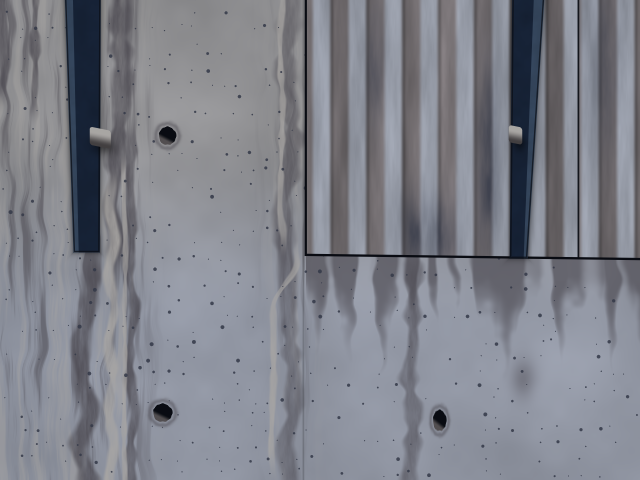
This texture is drawn by a Shadertoy shader. Its source:

```glsl
// A weathered concrete wall with a ribbed panel, two dark metal fins and tie holes.
// Layers run back to front; stains come from stretched value noise.
// Lengths are fractions of the canvas height.

const vec3 COOL = vec3(.565, .585, .635);
const vec3 WARM = vec3(.565, .565, .575);
const vec3 PALE = vec3(.66, .65, .64);
const vec3 STAIN = vec3(.29, .28, .31);
const vec3 GROOVE = vec3(.43, .41, .42);
const vec3 RIDGE = vec3(.58, .6, .645);
const vec3 SOOT = vec3(.2, .22, .28);
const vec3 INK = vec3(.035, .045, .07);
const vec3 FIN_FACE = vec3(.085, .13, .205);
const vec3 FIN_SIDE = vec3(.2, .265, .35);
const float PANEL_LEFT = .637;
const float PANEL_FOOT = .469;
const float PANEL_SEAM = 1.205;
const float RIB_PERIOD = .0747;
const float PORE_CELL = .03;

float hash(vec2 p) { return fract(sin(dot(p, vec2(127.1, 311.7))) * 43758.5); }

float noise(vec2 p) {
  vec2 i = floor(p), f = fract(p);
  f *= f * (3. - 2. * f);
  return mix(mix(hash(i), hash(i + vec2(1, 0)), f.x),
             mix(hash(i + vec2(0, 1)), hash(i + 1.), f.x), f.y);
}

float fbm(vec2 p) {
  float sum = 0., amp = .533;
  for (int i = 0; i < 4; i++) { sum += amp * noise(p); p = p * 2.03 + 7.3; amp *= .5; }
  return sum;
}

// Antialiased coverage of a signed distance
float cover(float d) { return clamp(.5 - d * iResolution.y, 0., 1.); }

float blob(vec2 p, vec2 c, vec2 r) { p = (p - c) / r; return exp(-dot(p, p)); }

// Ragged water mark around x, between heights lo and hi
float streak(vec2 p, float x, float w, float lo, float hi) {
  float sway = (noise(vec2(x * 90., p.y * 14.)) - .5) * w * 1.2;
  float reach = w * (.5 + noise(vec2(p.y * 38., x * 71.)));
  float body = 1. - smoothstep(.4 * reach, reach, abs(p.x - x - sway));
  float span = smoothstep(lo - .04, lo + .04, p.y) * (1. - smoothstep(hi - .04, hi + .04, p.y));
  return body * span * (.4 + .6 * fbm(p * vec2(90, 22)));
}

float panelFoot(float x) { return PANEL_FOOT - .0125 * (x - PANEL_LEFT); }

vec3 wall(vec2 p) {
  vec3 col = mix(COOL, WARM, smoothstep(.3, .75, p.y)) * (.88 + .24 * fbm(p * 5.));
  // Fine vertical runs at the left and beside the panel
  float zone = 1. - smoothstep(.24, .36, p.x) + .8 * blob(p, vec2(.61, .6), vec2(.05, .7));
  float runs = fbm(vec2(p.x * 62. + noise(p * 18.), p.y * 4.));
  col = mix(col, STAIN, .55 * zone * smoothstep(.52, .8, runs));
  col = mix(col, PALE, .45 * zone * (1. - smoothstep(.25, .5, runs)));
  // Long dark stains
  float dark = streak(p, .243, .024, .45, 1.1);
  dark = max(dark, streak(p, .275, .014, -.1, .72));
  dark = max(dark, streak(p, .177, .024, -.1, .46));
  dark = max(dark, .7 * streak(p, .6, .026, -.1, 1.1));
  dark = max(dark, streak(p, .008, .015, .8, 1.1));
  dark = max(dark, streak(p, .07, .012, .77, 1.1));
  dark = max(dark, .8 * streak(p, .86, .02, -.05, .46));
  dark = max(dark, .5 * blob(p, vec2(1.09, .21), vec2(.025, .04)));
  col = mix(col, STAIN, .9 * dark);
  // Pale lime runs, one bending away from the panel corner
  vec2 bent = p - vec2(.05 * smoothstep(.36, .46, p.y), 0);
  float lime = max(streak(p, .232, .014, -.1, .62), streak(p, .26, .007, -.1, .66));
  lime = max(lime, max(streak(bent, .568, .009, .03, .46), streak(p, .587, .008, .5, 1.1)));
  col = mix(col, PALE, lime);
  // Drips below the panel
  float drop = panelFoot(p.x) - p.y;
  float column = noise(vec2(p.x * 46. + .8 * noise(p * 24.), 2));
  float len = .02 + .24 * column * column + .03 * noise(p * 60.);
  float drip = (1. - smoothstep(.3 * len, len, drop)) * smoothstep(.25, .6, column);
  col = mix(col, STAIN, .65 * drip * step(PANEL_LEFT, p.x) * step(0., drop));
  // Formwork joint
  col *= 1. - .18 * exp(-pow((p.x - .632) / .002, 2.));
  // Air pores, one per chosen cell
  vec2 cell = floor(p / PORE_CELL);
  vec2 spot = (cell + .2 + .6 * vec2(hash(cell + 3.1), hash(cell + 8.7))) * PORE_CELL;
  float size = mix(.001, .0042, pow(hash(cell + 5.5), 3.));
  return mix(col, SOOT, .85 * step(.58, hash(cell)) * cover(length(p - spot) - size));
}

vec3 tieHole(vec3 col, vec2 p, vec2 c, vec2 r) {
  vec2 q = (p - c) / r;
  float d = length(q) + .12 * (noise(q * 3.) - .5);
  col = mix(col, STAIN, .45 * exp(-pow(d * 4. - 5.4, 2.)));
  vec3 bore = mix(INK, GROOVE * .75, smoothstep(.1, .7, -q.y - .5 * q.x));
  return mix(col, bore, cover((d - 1.) * r.x));
}

vec3 panel(vec2 p) {
  float first = p.x < PANEL_SEAM ? .67 : 1.229;
  float rib = fract((p.x - first) / RIB_PERIOD + .5) - .5;
  float crest = 1. - smoothstep(.17, .32, abs(rib));
  vec3 col = mix(GROOVE * (.9 + .3 * noise(vec2(p.x * 19., 4))), RIDGE, crest);
  col *= 1. - .22 * exp(-pow((rib - .29) * 18., 2.));
  col *= .85 + .3 * fbm(p * vec2(50, 7));
  float soot = blob(p, vec2(.89, .51), vec2(.06, .08)) + blob(p, vec2(1.02, .66), vec2(.025, .19));
  soot += .6 * (blob(p, vec2(.78, .86), vec2(.02, .12)) + blob(p, vec2(1.25, .86), vec2(.04, .2)));
  col = mix(col, SOOT, min(soot, 1.) * (.75 - .4 * crest) * (.4 + fbm(p * vec2(70, 12))));
  return mix(col, INK, .9 * cover(abs(p.x - PANEL_SEAM) - .0018));
}

// Tapered fin; limits are (foot, top) pairs, fold splits face from side
vec3 fin(vec3 col, vec2 p, float foot, vec2 left, vec2 right, vec2 fold, float facing) {
  float t = (p.y - foot) / (1. - foot);
  float d = max(max(mix(left.x, left.y, t) - p.x, p.x - mix(right.x, right.y, t)), foot - p.y);
  col *= 1. - .35 * exp(-max(d, 0.) * 180.);
  float side = cover(facing * (mix(fold.x, fold.y, t) - p.x));
  vec3 metal = mix(FIN_FACE, FIN_SIDE, side) * (.9 + .2 * fbm(p * 30.));
  metal = mix(metal, INK, .7 * cover(abs(d + .002) - .0015));
  return mix(col, metal, cover(d));
}

vec3 bracket(vec3 col, vec2 p, vec2 c, vec2 r) {
  vec2 q = p - c;
  q.y += .2 * q.x;
  col *= 1. - .5 * blob(q, vec2(.008, -.014), r);
  float d = length(max(abs(q) - r + .006, 0.)) - .006;
  vec3 steel = mix(GROOVE * .6, PALE, smoothstep(-.8, .5, q.y / r.y));
  return mix(col, steel, cover(d));
}

void mainImage(out vec4 fragColor, in vec2 fragCoord) {
  vec2 p = fragCoord / iResolution.y;
  vec3 col = wall(p);
  col = tieHole(col, p, vec2(.349, .717), vec2(.018, .019));
  col = tieHole(col, p, vec2(.339, .14), vec2(.02, .019));
  col = tieHole(col, p, vec2(.916, .124), vec2(.014, .022));
  // Panel and its dark outer gap
  float d = max(PANEL_LEFT - p.x, panelFoot(p.x) - p.y);
  col = mix(col, panel(p), cover(d));
  col = mix(col, INK, cover(abs(d) - .0024));
  col = fin(col, p, .474, vec2(.153, .135), vec2(.208, .21), vec2(.164, .152), -1.);
  col = fin(col, p, .462, vec2(1.062, 1.067), vec2(1.099, 1.134), vec2(1.091, 1.112), 1.);
  col = bracket(col, p, vec2(.209, .713), vec2(.022, .019));
  col = bracket(col, p, vec2(1.074, .719), vec2(.014, .018));
  fragColor = vec4(col, 1);
}
```
